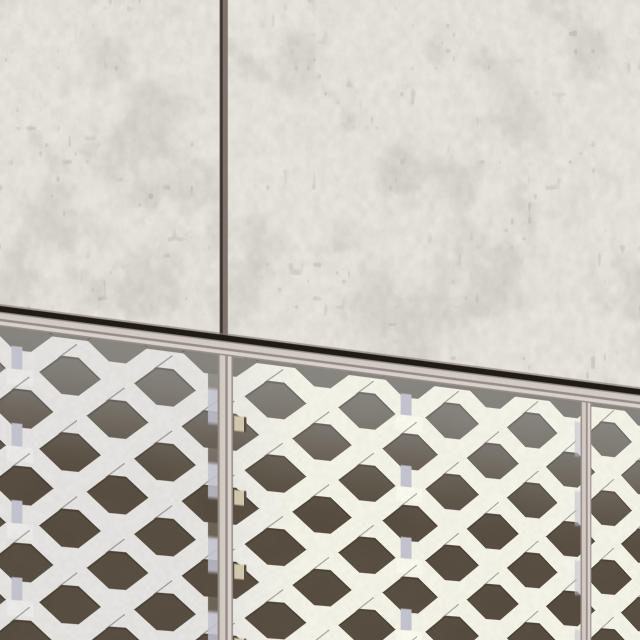
Reproduce this texture procedurally as a WebGL 2 fragment shader.

```glsl
#version 300 es
precision highp float;

uniform vec2 u_resolution;
out vec4 outColor;

const vec3 CONCRETE = vec3(0.875, 0.865, 0.835);
const vec3 CREAM = vec3(0.95, 0.945, 0.90);
const vec3 COOL_WHITE = vec3(0.89, 0.885, 0.875);
const vec3 METAL = vec3(0.80, 0.775, 0.75);
const vec3 METAL_SHADE = vec3(0.49, 0.45, 0.42);
const vec3 GAP = vec3(0.13, 0.105, 0.085);
const vec3 HAZE = vec3(0.53, 0.52, 0.50);
const vec3 INTERIOR = vec3(0.34, 0.30, 0.25);
const vec3 LAVENDER = vec3(0.76, 0.76, 0.81);

float hash(vec2 p) {
  vec3 q = fract(vec3(p.xyx) * 0.1031);
  q += dot(q, q.yzx + 33.33);
  return fract((q.x + q.y) * q.z);
}

float noise(vec2 p) {
  vec2 i = floor(p), f = fract(p);
  f = f * f * (3.0 - 2.0 * f);
  return mix(mix(hash(i), hash(i + vec2(1, 0)), f.x),
             mix(hash(i + vec2(0, 1)), hash(i + vec2(1, 1)), f.x), f.y);
}

float fbm(vec2 p) {
  float sum = 0.0, amp = 0.5;
  for (int i = 0; i < 5; i++) {
    sum += amp * noise(p);
    p = mat2(1.6, 1.2, -1.2, 1.6) * p + 7.3;
    amp *= 0.5;
  }
  return sum;
}

// Soft-edged interval from a to b
float band(float x, float a, float b, float soft) {
  return smoothstep(a - soft, a + soft, x) * (1.0 - smoothstep(b - soft, b + soft, x));
}

vec3 concrete(vec2 p) {
  float mottle = fbm(p * vec2(13.0, 11.0));
  float grain = fbm(p * vec2(95.0, 75.0) + 20.0);
  float pits = smoothstep(0.80, 0.95, noise(p * vec2(110.0, 75.0) + 5.0));
  pits *= smoothstep(0.5, 0.75, noise(p * 21.0 + 40.0));
  float stain = smoothstep(0.46, 0.70, mottle);
  return CONCRETE + 0.07 * (grain - 0.48) - 0.055 * stain + 0.012 - 0.07 * pits;
}

// Column and row coordinates of the foreshortened mesh; rows grow downward
vec2 meshCoord(vec2 p) {
  float x = p.x - 0.431;
  float column = p.x < 0.352 ? (p.x - 0.0352) / 0.0742 - 5.0
                             : x / 0.0742 * (1.0 + 0.276 * x);
  float row = (0.4258 - 0.118 * p.x - p.y) / (0.1207 - 0.0137 * p.x);
  return vec2(column, row);
}

// Offset from the centre of the nearest diamond cell
vec2 cellOffset(vec2 m) {
  vec2 id = floor(vec2(0.5 * m.x + m.y, 0.5 * m.x - m.y) + 0.5);
  return m - vec2(id.x + id.y, 0.5 * (id.x - id.y));
}

float hexagonHole(vec2 c) {
  vec2 a = abs(c);
  return max((a.x + 1.88 * a.y - 0.65) * 0.055, (a.y - 0.25) * 0.115);
}

vec3 mesh(vec2 p, float depth, float soft) {
  vec2 m = meshCoord(p);
  vec2 c = cellOffset(m);
  float nodeRow = fract(m.y + 0.5) - 0.5;

  // Interior behind the openings
  vec3 behind = mix(HAZE, INTERIOR, smoothstep(0.03, 0.27, depth));
  behind += 0.025 * (fbm(p * 18.0) - 0.5);

  // Sheet and the shadow line of each rising strand
  vec3 sheet = mix(COOL_WHITE, CREAM, smoothstep(0.28, 0.50, p.x));
  sheet += 0.02 * (noise(p * 160.0) - 0.5);
  float crease = abs(-c.x - 1.88 * c.y - 0.65) * 0.05;
  float creaseMask = (1.0 - smoothstep(0.0004, 0.0004 + 1.2 * soft, crease)) * step(c.y, -0.22);
  sheet *= 1.0 - 0.27 * creaseMask;

  float hole = hexagonHole(c);
  float solid = smoothstep(-soft, soft, hole) * smoothstep(-soft, soft, depth - 0.033);
  vec3 color = mix(behind, sheet, solid);
  color *= 1.0 - 0.15 * band(hole, -0.003, 0.0, soft) * step(c.y, 0.0);

  // Brackets on the vertical supports
  for (int i = 0; i < 2; i++) {
    float x = p.x - mix(0.027, 0.635, float(i));
    float shade = band(x, -0.009, 0.008, soft) * band(nodeRow, -0.30, 0.0, 0.015);
    float lit = band(x, -0.016, 0.025, soft) * band(nodeRow, 0.0, 0.20, 0.015);
    color = mix(color, LAVENDER, shade * step(0.033, depth));
    color = mix(color, sheet + 0.025, lit);
  }

  // Stiles and clips beside the posts
  float leftStile = band(p.x, 0.325, 0.341, soft);
  color = mix(color, mix(behind, LAVENDER, band(nodeRow, -0.05, 0.42, 0.04)), 0.85 * leftStile);
  float clip = band(p.x, 0.366, 0.385, soft) * band(nodeRow, 0.28, 0.48, 0.02);
  color = mix(color, mix(vec3(0.82, 0.78, 0.68), INTERIOR, step(0.381, p.x)), clip);
  float rightStile = band(p.x, 0.898, 0.907, soft) * band(nodeRow, -0.2, 0.3, 0.03);
  return mix(color, LAVENDER, 0.6 * rightStile);
}

// Metal strip with dark edges and a groove; t runs from 0 to 1 across it
vec3 metalStrip(float t, float soft) {
  float groove = band(t, 0.50, 0.66, soft) + band(t, -0.2, 0.13, soft) + band(t, 0.90, 1.2, soft);
  return mix(METAL + 0.06 * t, METAL_SHADE, 0.72 * min(groove, 1.0));
}

void main() {
  vec2 p = gl_FragCoord.xy / u_resolution;
  float soft = max(0.8 / u_resolution.y, 0.0009);
  float depth = 0.518 - 0.130 * p.x - p.y;

  // Wall panels and their upright joint
  vec3 wall = concrete(p);
  wall = mix(wall, METAL_SHADE, band(p.x, 0.343, 0.356, soft));
  wall = mix(wall, GAP + 0.10, band(p.x, 0.344, 0.348, soft));
  wall = mix(wall, METAL_SHADE, 0.6 * band(depth, -0.007, 0.0, soft));

  // Mesh, posts and top rail
  vec3 screen = mesh(p, depth, soft);
  screen = mix(screen, metalStrip((p.x - 0.340) / 0.024, soft / 0.024), band(p.x, 0.340, 0.364, soft));
  screen = mix(screen, metalStrip((p.x - 0.907) / 0.017, soft / 0.017), band(p.x, 0.907, 0.924, soft));
  screen = mix(screen, metalStrip((depth - 0.004) / 0.024, soft / 0.024), band(depth, 0.0, 0.028, soft));

  vec3 color = mix(wall, screen, smoothstep(-soft, soft, depth));
  color = mix(color, GAP, band(depth, -0.004, 0.005, soft));
  outColor = vec4(clamp(color, 0.0, 1.0), 1.0);
}
```
